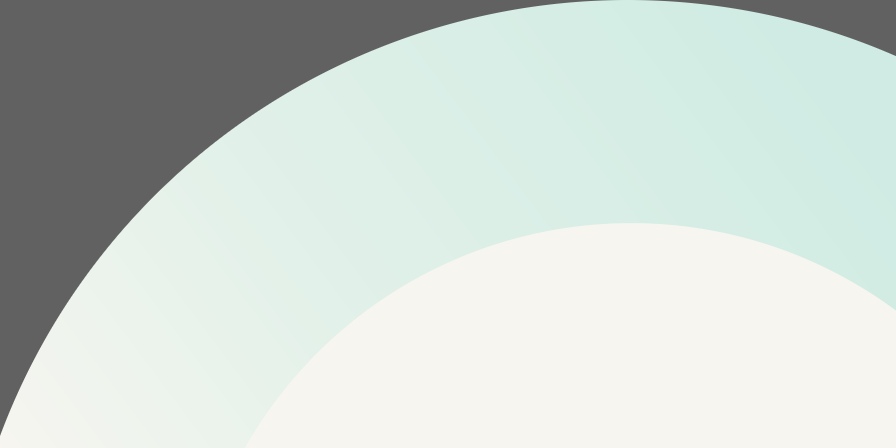
Give the GLSL for this background, as a WebGL 2 fragment shader.

```glsl
#version 300 es
precision highp float;
// A broad mint ring with a diagonal gradient around a cream disc, on dark grey.

uniform vec2 u_resolution;
out vec4 fragColor;

// Antialiased coverage of a disc; pixel is the size of one pixel in canvas units.
float disc(vec2 p, vec2 center, float radius, float pixel) {
    return clamp(0.5 - (length(p - center) - radius) / pixel, 0.0, 1.0);
}

void main() {
    // Canvas height is one unit, x is centred so the layout holds at any size.
    float pixel = 1.0 / u_resolution.y;
    vec2 p = (gl_FragCoord.xy - 0.5 * u_resolution) * pixel + vec2(1.0, 0.5);

    vec3 cream = vec3(0.967, 0.961, 0.941);
    vec3 paleMint = vec3(0.888, 0.945, 0.914);
    vec3 mint = vec3(0.811, 0.922, 0.890);

    // Gradient from the lower left to the upper right.
    float along = dot(p, vec2(0.8, 0.6));
    vec3 ring = mix(cream, paleMint, clamp(along / 0.75, 0.0, 1.0));
    ring = mix(ring, mint, clamp((along - 0.75) / 1.25, 0.0, 1.0));

    // Backdrop, ring, then the inner disc.
    vec3 color = vec3(0.38);
    color = mix(color, ring, disc(p, vec2(1.401, -0.495), 1.495, pixel));
    color = mix(color, cream, disc(p, vec2(1.409, -0.490), 0.992, pixel));

    fragColor = vec4(color, 1.0);
}
```
